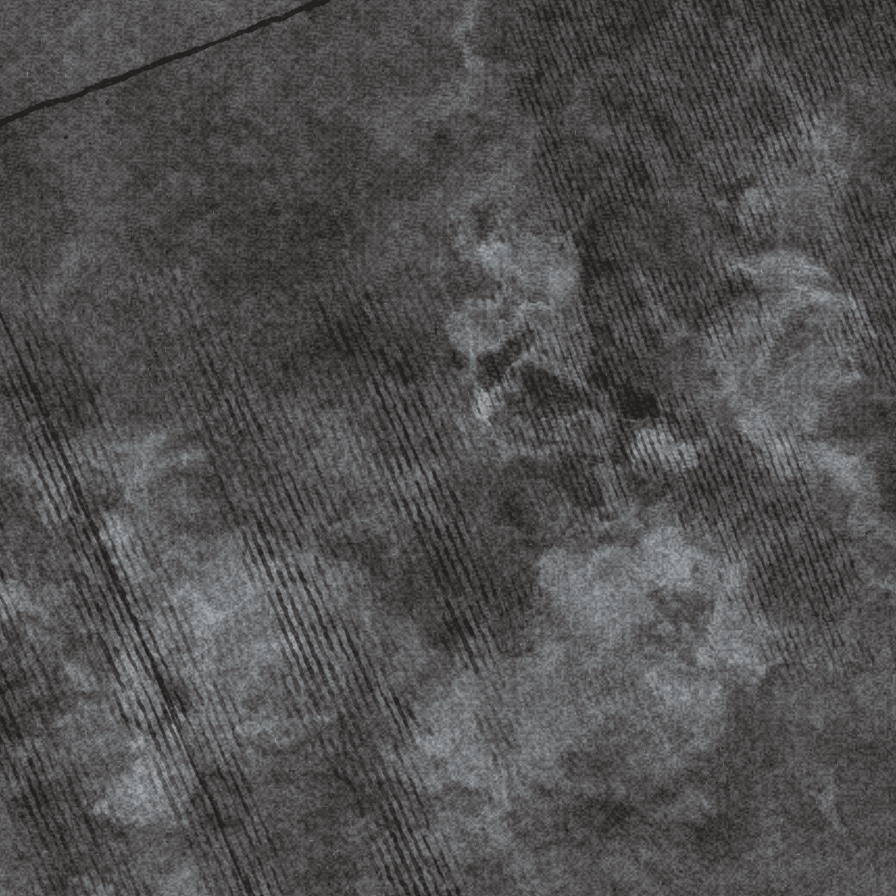
Write a Shadertoy shader that draws this texture.

```glsl
const vec3 WARM_TINT = vec3(1.045, 0.98, 0.98);
const vec3 COOL_TINT = vec3(0.975, 1.0, 1.02);
const float BASE_TONE = 0.283;
const float HAZE_GAIN = 0.05;
const float CHALK_GAIN = 0.14;
const float STAIN_GAIN = 0.22;
const float MOTTLE_GAIN = 0.24;
const float GRAIN_GAIN = 0.26;
const float GROOVE_DEPTH = 0.5;
const float COARSE_PITCH = 0.0106;
const float FINE_PITCH = 0.0084;
const float SLANT = 0.405;
const float BUNDLE_PERIOD = 0.175;
const float CLOD_SCALE = 17.0;
const float ROUGHNESS = 0.6;

float hash(vec2 p) {
    return fract(sin(dot(p, vec2(127.1, 311.7))) * 43758.5453);
}

float noise(vec2 p) {
    vec2 i = floor(p), f = fract(p);
    f = f * f * (3.0 - 2.0 * f);
    return mix(mix(hash(i), hash(i + vec2(1, 0)), f.x),
               mix(hash(i + vec2(0, 1)), hash(i + vec2(1, 1)), f.x), f.y);
}

float fbm(vec2 p) {
    float sum = 0.0, total = 0.0, gain = 0.5;
    for (int i = 0; i < 6; i++) {
        sum += gain * noise(p);
        total += gain;
        p = mat2(1.6, 1.2, -1.2, 1.6) * p + 5.3;
        gain *= ROUGHNESS;
    }
    return sum / total;
}

float blob(vec2 p, vec2 center, vec2 radius) {
    vec2 d = (p - center) / radius;
    return exp(-dot(d, d));
}

float streak(vec2 p, vec2 a, vec2 b, float radius) {
    vec2 d = b - a;
    float h = clamp(dot(p - a, d) / dot(d, d), 0.0, 1.0);
    float dist = length(p - a - d * h) / radius;
    return exp(-dist * dist);
}

// x runs across the grooves, y along them
vec2 grooveSpace(vec2 p, float slant) {
    float c = cos(slant), s = sin(slant);
    return vec2(c * p.x + s * p.y, c * p.y - s * p.x);
}

float grooves(vec2 g, float pitch, float px) {
    g.x += (noise(g * vec2(40.0, 25.0)) - 0.5) * 0.002 + (noise(g * 160.0) - 0.5) * 0.0022;
    float id = floor(g.x / pitch);
    float d = abs(fract(g.x / pitch) - 0.5) * pitch;
    float wear = noise(vec2(id * 7.3, g.y * 60.0));
    float width = pitch * (0.1 + 0.1 * hash(vec2(id, 3.0)) + 0.09 * wear);
    float soft = pitch * 0.05 + 0.5 * px;
    return (1.0 - smoothstep(width - soft, width + soft, d)) * mix(0.4, 1.0, smoothstep(0.1, 0.55, wear));
}

// Rounded dark lumps (x) with pale crescents on their lower right (y)
vec2 clods(vec2 p) {
    vec2 cell = floor(p), result = vec2(0);
    for (int j = -1; j <= 1; j++)
    for (int i = -1; i <= 1; i++) {
        vec2 id = cell + vec2(i, j);
        vec2 d = p - id - 0.2 - 0.6 * vec2(hash(id), hash(id + 41.0));
        float r = 0.22 + 0.36 * hash(id + 17.0);
        float lump = 1.0 - smoothstep(r - 0.1, r + 0.03, length(d));
        float rim = 1.0 - smoothstep(r - 0.02, r + 0.08, length(d - vec2(0.09, -0.12)));
        result = max(result, vec2(lump, rim));
    }
    return vec2(result.x, result.y * (1.0 - result.x));
}

void mainImage(out vec4 fragColor, in vec2 fragCoord) {
    vec2 uv = fragCoord / iResolution.xy;
    float px = 1.0 / iResolution.y;
    vec2 warp = vec2(fbm(uv * 9.0), fbm(uv * 9.0 + 19.0)) - 0.5;
    vec2 q = uv + warp * 0.32;
    vec2 g = grooveSpace(uv, SLANT);
    float bundle = 0.5 + 0.5 * cos((g.x - 0.09) / BUNDLE_PERIOD * 6.2832);

    // Broad pale zones over the dark slab
    float ridge = streak(q, vec2(0.57, 0.66), vec2(0.79, 0.25), 0.12);
    float lowLeft = blob(q, vec2(0.12, 0.25), vec2(0.3, 0.28));
    float upRight = blob(q, vec2(0.9, 0.65), vec2(0.16, 0.26));
    float strip = 0.6 * streak(q, vec2(0.51, 1.0), vec2(0.57, 0.68), 0.05);
    float lowMid = 0.6 * blob(q, vec2(0.55, 0.12), vec2(0.32, 0.22));
    float pale = max(max(max(ridge, lowLeft), max(upRight, strip)), lowMid);
    pale *= 1.0 - 0.7 * blob(q, vec2(0.95, 0.22), vec2(0.15));

    // Torn chalky film, stains and mottling
    float film = fbm(uv * vec2(11.0, 15.0) + warp * 2.5 + 3.0);
    float chalk = 0.6 * smoothstep(0.42, 0.56, film) + 0.6 * smoothstep(0.54, 0.6, film);
    float stain = fbm(uv * 10.0 + warp * 2.0 + 31.0) - 0.5;
    float mottle = fbm(uv * vec2(36.0, 48.0) + warp * 4.0 + 57.0) - 0.5;
    float tone = BASE_TONE + pale * (HAZE_GAIN + CHALK_GAIN * chalk);
    tone += STAIN_GAIN * stain + MOTTLE_GAIN * mottle * (0.6 + 0.7 * pale);
    float scrape = smoothstep(0.56, 0.62, noise(g * vec2(18.0, 11.0) + warp * 3.0 + 7.0));
    tone += 0.1 * scrape * (1.0 - bundle) * smoothstep(0.6, 0.4, uv.y) * (1.0 - 0.7 * pale);

    // Scalloped lumps in the middle
    vec2 lumps = clods((uv + warp * 0.16) * CLOD_SCALE);
    float lumpZone = blob(q, vec2(0.6, 0.58), vec2(0.15, 0.18));
    tone += lumpZone * (0.08 * lumps.y - 0.09 * lumps.x);

    // Coarse bundled grooves on the left, finer ones on the right
    float side = smoothstep(0.5, 0.62, uv.x + warp.x * 0.3);
    float middle = blob(uv, vec2(0.4, 0.56), vec2(0.14, 0.2));
    float spread = max(smoothstep(0.15, 0.65, bundle + warp.y * 1.5), 0.8 * middle);
    float coarseMask = mix(0.2, 1.0, spread) * (1.0 - side)
        * smoothstep(0.82, 0.5, uv.y + warp.y * 0.4);
    coarseMask *= 0.6 + 0.4 * smoothstep(0.35, 0.6, noise(g * vec2(24.0, 6.0)));
    float fineMask = 0.8 * side * smoothstep(0.42, 0.54, fbm(uv * 6.0 + 47.0))
        * smoothstep(0.12, 0.35, uv.y);
    float cut = max(grooves(g, COARSE_PITCH, px) * coarseMask,
                    grooves(grooveSpace(uv, SLANT - 0.04), FINE_PITCH, px) * fineMask);
    tone *= 1.0 - GROOVE_DEPTH * cut;

    // Slab joint and long fracture
    float joint = (uv.y - 0.863 - 0.375 * uv.x) * 0.936 + (fbm(uv * 60.0) - 0.5) * 0.008;
    tone += 0.04 * smoothstep(0.0, 0.012, joint);
    float jointWidth = 0.001 + 0.002 * noise(uv * 45.0);
    tone *= 1.0 - 0.6 * (1.0 - smoothstep(jointWidth, jointWidth + 0.001 + px, abs(joint)));
    float fracture = abs(g.x - 0.257 + (noise(g * 22.0) - 0.5) * 0.004);
    tone *= 1.0 - 0.5 * (1.0 - smoothstep(0.0008, 0.0015 + px, fracture));

    // Mineral grain, pits and bright specks
    float grain = 0.65 * noise(uv * 430.0) + 0.35 * noise(uv * 190.0 + 11.0) - 0.5;
    tone += GRAIN_GAIN * grain * (0.6 + tone);
    tone += 0.12 * smoothstep(0.92, 0.98, noise(uv * 260.0 + 71.0));
    tone -= 0.08 * smoothstep(0.9, 0.97, noise(uv * 150.0 + 23.0));

    tone = clamp(tone, 0.13, 0.64);
    vec3 tint = mix(WARM_TINT, COOL_TINT, smoothstep(0.2, 0.48, tone));
    fragColor = vec4(tone * tint, 1.0);
}
```
